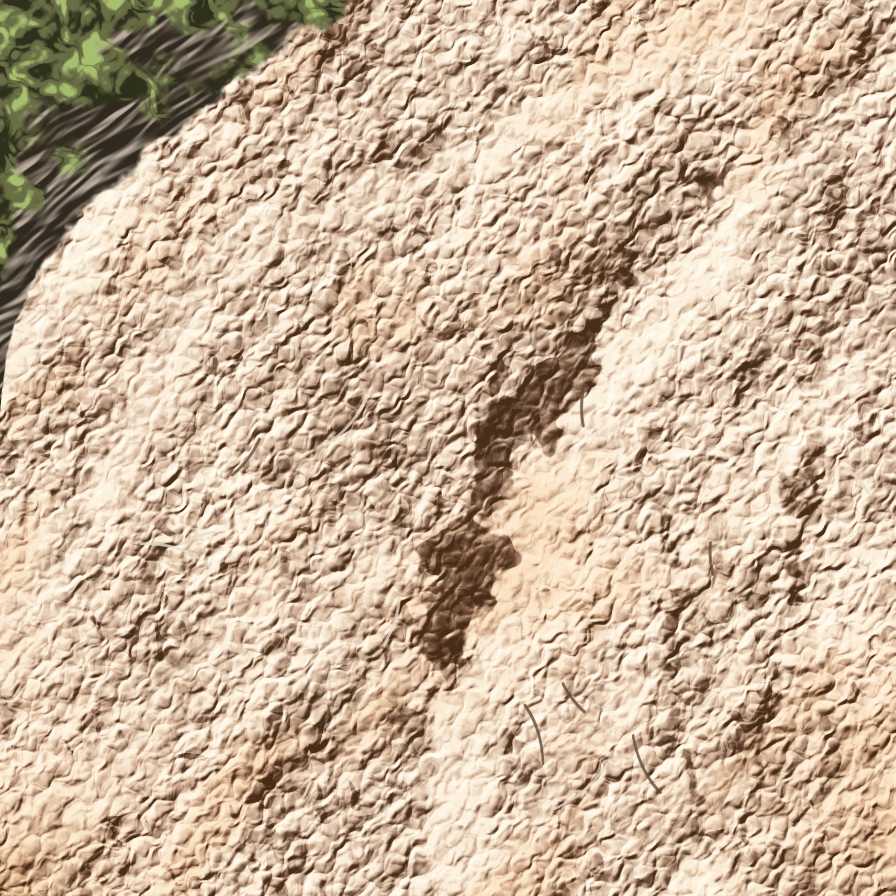
Reproduce this texture procedurally as a three.js fragment shader.

```glsl
// Sunlit eroded clay slope with clods, a shadowed gully and a leafy corner.
#define CLOD_SCALE 58.0
#define STRETCH 0.68
#define RELIEF 0.98
#define EXPOSURE 0.22
#define LIGHT vec2(-0.55, 0.83)
#define DOWNHILL vec2(0.64, 0.77)
#define DARK vec3(0.28, 0.18, 0.10)
#define UMBER vec3(0.47, 0.35, 0.27)
#define TAN vec3(0.68, 0.56, 0.47)
#define SAND vec3(0.87, 0.76, 0.66)
#define CREAM vec3(0.985, 0.935, 0.86)
#define TWIGS 12

varying vec2 vUv;

float hash(vec2 p) {
  vec3 q = fract(p.xyx * vec3(0.1031, 0.1030, 0.0973));
  q += dot(q, q.yzx + 33.33);
  return fract((q.x + q.y) * q.z);
}

float noise(vec2 p) {
  vec2 c = floor(p), f = fract(p);
  f = f * f * (3.0 - 2.0 * f);
  return mix(mix(hash(c), hash(c + vec2(1, 0)), f.x),
             mix(hash(c + vec2(0, 1)), hash(c + vec2(1, 1)), f.x), f.y);
}

float fbm(vec2 p) {
  float sum = 0.0, amp = 0.5;
  for (int i = 0; i < 4; i++) {
    sum += amp * noise(p);
    p = p * 2.03 + 17.0;
    amp *= 0.5;
  }
  return sum / 0.9375;
}

// Coordinates along and across a direction
vec2 align(vec2 p, vec2 dir) {
  return vec2(dot(p, dir), dot(p, vec2(-dir.y, dir.x)));
}

// Height of the tallest of many scattered rounded lumps
float clods(vec2 p) {
  vec2 c = floor(p), f = p - c;
  float top = 0.0;
  for (int j = -1; j <= 1; j++)
    for (int i = -1; i <= 1; i++) {
      vec2 id = c + vec2(i, j);
      vec2 o = vec2(i, j) + vec2(hash(id), hash(id + 57.0)) - f;
      float r = mix(0.3, 0.9, hash(id + 113.0));
      top = max(top, r - dot(o, o) / r);
    }
  return top;
}

float relief(vec2 p) {
  p += 0.009 * (vec2(noise(p * 80.0), noise(p * 80.0 + 31.0)) - 0.5);
  vec2 q = align(p, DOWNHILL) * vec2(STRETCH, 1.0) + 3.0;
  float h = 0.75 * clods(q * CLOD_SCALE) / CLOD_SCALE;
  h += 0.6 * clods(q * CLOD_SCALE * 2.1 + 9.0) / (CLOD_SCALE * 2.1);
  return h + 0.007 * noise(q * 170.0) + 0.012 * noise(q * 32.0);
}

float segment(vec2 p, vec2 a, vec2 b) {
  vec2 d = b - a;
  return length(p - a - d * clamp(dot(p - a, d) / dot(d, d), 0.0, 1.0));
}

float streak(vec2 p, vec2 a, vec2 b, float width) {
  return 1.0 - smoothstep(width * 0.3, width, segment(p, a, b));
}

// Tone in standard deviations to soil colour
vec3 soil(float t) {
  vec3 c = mix(DARK, UMBER, clamp((t + 1.9) / 0.8, 0.0, 1.0));
  c = mix(c, TAN, clamp((t + 1.1) / 0.5, 0.0, 1.0));
  c = mix(c, SAND, clamp((t + 0.6) / 0.7, 0.0, 1.0));
  c = mix(c, CREAM, clamp((t - 0.1) / 0.8, 0.0, 1.0));
  return mix(c, vec3(1.0, 0.985, 0.94), smoothstep(0.9, 2.2, t));
}

// Brushwood near the edge, leaves behind it
vec3 thicket(vec2 p, float depth) {
  vec2 q = align(p, vec2(0.77, 0.64));
  q.y += 0.012 * noise(q * 20.0);
  float stem = noise(q * vec2(22.0, 230.0)) * 0.6 + noise(align(p, vec2(0.9, 0.43)) * vec2(24.0, 200.0)) * 0.4;
  vec3 wood = mix(vec3(0.19, 0.16, 0.12), vec3(0.74, 0.68, 0.62), smoothstep(0.35, 0.85, stem));
  float leaf = 0.5 * clods(p * 62.0 + 2.5 * noise(p * 50.0)) + 1.1 * fbm(p * 40.0) - 0.3;
  vec3 green = mix(vec3(0.18, 0.19, 0.11), vec3(0.41, 0.43, 0.27), smoothstep(0.15, 0.42, leaf));
  green = mix(green, vec3(0.66, 0.75, 0.44), smoothstep(0.5, 0.75, leaf));
  float leafy = depth + 0.3 * p.x + 0.16 * (fbm(p * 22.0) - 0.5);
  return mix(wood, green, smoothstep(0.085, 0.115, leafy));
}

void main() {
  vec2 p = vUv;
  vec2 q = align(p, DOWNHILL);
  vec2 w = p + 0.05 * (vec2(fbm(p * 24.0), fbm(p * 24.0 + 40.0)) - 0.5);
  w += 0.014 * (vec2(noise(p * 85.0), noise(p * 85.0 + 13.0)) - 0.5);

  // Gully: broken shade on the left wall, smooth bright right bank
  float u = (w.x - 0.4415 - 0.0386 * w.y - 0.52 * w.y * w.y) * 0.83;
  float bulge = exp(-pow((w.y - 0.35) / 0.065, 2.0)) + exp(-pow((w.y - 0.55) / 0.06, 2.0));
  float reach = smoothstep(0.14, 0.25, w.y) * (1.0 - smoothstep(0.80, 0.87, w.y));
  float halfWidth = (0.005 + 0.034 * bulge) * reach + 0.035 * (noise(p * 26.0) - 0.5);
  float shadow = reach * (1.0 - smoothstep(-0.003, 0.003, abs(u + 0.01) - halfWidth));
  float bank = smoothstep(0.015, 0.03, u) * (1.0 - smoothstep(0.05, 0.11, u)) * (1.0 - smoothstep(0.75, 0.9, p.y));
  float rubble = exp(-pow((u + 0.05) / 0.06, 2.0)) * reach;

  // Rills and smooth swathes
  float rill = streak(w, vec2(0.91, 0.56), vec2(0.88, 0.34), 0.014);
  rill = max(rill, 0.7 * streak(w, vec2(0.88, 0.34), vec2(0.83, 0.04), 0.011));
  rill = max(rill, 0.8 * streak(w, vec2(0.745, 0.43), vec2(0.775, 0.06), 0.014));
  rill = max(rill, 0.6 * streak(w, vec2(0.18, 0.02), vec2(0.37, 0.18), 0.012));
  rill *= smoothstep(0.25, 0.5, noise(p * 34.0 + 7.0));
  float ridge = w.y - 0.62 - 0.28 * w.x - 0.2 * w.x * w.x;
  float swathe = exp(-pow(ridge / 0.024, 2.0)) * smoothstep(0.1, 0.25, p.x);
  swathe = max(swathe, streak(w, vec2(0.12, 0.44), vec2(0.22, 0.66), 0.05));
  swathe = max(swathe, streak(w, vec2(0.02, 0.60), vec2(0.16, 0.80), 0.04));
  swathe = max(swathe, 0.7 * streak(w, vec2(0.05, 0.06), vec2(0.28, 0.33), 0.045));
  swathe = max(swathe, 0.8 * smoothstep(0.56, 0.7, fbm(q * vec2(4.0, 11.0) + 5.0)));
  float smoothSoil = max(swathe, bank);

  // Lit relief, pits and broad patches
  float lit = (relief(p) - relief(p + 0.0024 * LIGHT)) / 0.0024;
  float pits = smoothstep(0.72, 0.82, noise(q * vec2(32.0, 52.0) + 2.0 * noise(p * 60.0)));
  pits *= 1.0 - 0.8 * smoothSoil;
  float tone = EXPOSURE + RELIEF * lit * mix(1.0, 0.6, smoothSoil) * mix(1.0, 0.6, shadow);
  tone += 1.8 * (fbm(q * vec2(6.0, 15.0)) - 0.5) + 1.3 * (fbm(p * 120.0) - 0.5);
  tone += 0.65 * smoothSoil - 0.5 * rubble - 0.9 * pits - 1.5 * max(shadow, rill);
  vec3 color = soil(tone);

  // Ochre stains
  float ochre = 0.7 * smoothstep(0.52, 0.8, fbm(q * vec2(4.0, 9.0) + 21.0));
  ochre += exp(-9.0 * length(p - vec2(1.0, 0.08))) + exp(-9.0 * length(p - vec2(0.0, 0.02)));
  ochre += 0.6 * exp(-pow((ridge - 0.02) / 0.04, 2.0)) * smoothstep(0.5, 0.8, p.x);
  color *= mix(vec3(1.0), vec3(0.98, 0.85, 0.70), min(ochre, 1.0) * 0.6);

  // Loose bent twigs
  for (int i = 0; i < TWIGS; i++) {
    vec2 k = vec2(float(i) * 3.7, 8.0);
    vec2 a = vec2(0.15 + 0.85 * hash(k), 0.1 + 0.5 * hash(k + 5.0));
    float angle = 6.28 * hash(k + 11.0);
    vec2 t = align(p - a, vec2(cos(angle), sin(angle)));
    float size = 0.03 + 0.04 * hash(k + 19.0);
    float d = segment(t + vec2(0.0, 5.0 * t.x * t.x), vec2(0.0), vec2(size, 0.0));
    vec3 bark = mix(UMBER * 0.8, CREAM * 0.92, step(0.5, hash(k + 23.0)));
    color = mix(color, bark, 0.8 * (1.0 - smoothstep(0.0008, 0.0026, d)));
  }

  // Overgrown corner
  float depth = 0.6 * (p.y - 0.54 - 0.72 * sqrt(p.x)) + 0.03 * (fbm(p * 30.0) - 0.5);
  color = mix(color, thicket(p, depth), smoothstep(-0.003, 0.004, depth));
  gl_FragColor = vec4(color, 1.0);
}
```
